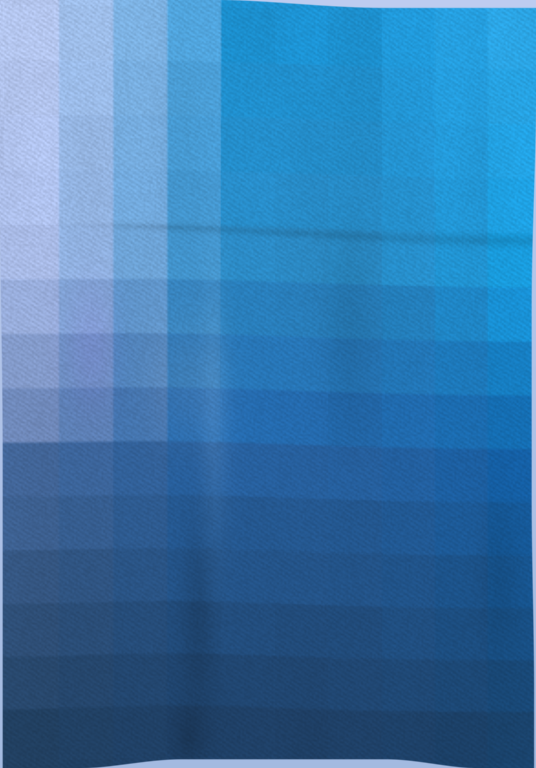
A Shadertoy shader for this texture:

```glsl
// Blue twill cloth printed with a grid of shaded cells, pale at upper left and navy at the foot.

float hash(vec2 p) {
    p = fract(p * vec2(0.1031, 0.1137));
    p += dot(p, p.yx + 33.33);
    return fract((p.x + p.y) * p.x * 7.31);
}

float noise(vec2 p) {
    vec2 i = floor(p), f = fract(p);
    f = f * f * (3.0 - 2.0 * f);
    return mix(mix(hash(i), hash(i + vec2(1, 0)), f.x),
               mix(hash(i + vec2(0, 1)), hash(i + vec2(1, 1)), f.x), f.y);
}

// Integer cell index with a softened step between neighbours
float cellIndex(float x, float soft) {
    float edge = floor(x + 0.5);
    return edge - 1.0 + smoothstep(-soft, soft, x - edge);
}

// Vertical colour ramp with keys at rows 0, 4, 7, 8 and 13
vec3 ramp(float row, vec3 a, vec3 b, vec3 c, vec3 d, vec3 e) {
    vec3 col = mix(a, b, clamp(row / 4.0, 0.0, 1.0));
    col = mix(col, c, clamp((row - 4.0) / 3.0, 0.0, 1.0));
    col = mix(col, d, clamp(row - 7.0, 0.0, 1.0));
    return mix(col, e, clamp((row - 8.0) / 5.0, 0.0, 1.0));
}

// Soft elliptical spot
float spot(vec2 p, vec2 center, vec2 size) {
    vec2 d = (p - center) / size;
    return exp(-dot(d, d));
}

vec3 gridColor(float column, float row) {
    vec3 left = ramp(row, vec3(0.71, 0.78, 0.94), vec3(0.66, 0.73, 0.90),
                     vec3(0.43, 0.53, 0.72), vec3(0.26, 0.40, 0.60), vec3(0.13, 0.25, 0.38));
    vec3 middle = ramp(row, vec3(0.11, 0.57, 0.82), vec3(0.17, 0.54, 0.77),
                       vec3(0.14, 0.41, 0.67), vec3(0.15, 0.37, 0.61), vec3(0.12, 0.25, 0.40));
    vec3 right = ramp(row, vec3(0.17, 0.65, 0.90), vec3(0.10, 0.62, 0.88),
                      vec3(0.08, 0.43, 0.70), vec3(0.08, 0.37, 0.64), vec3(0.10, 0.26, 0.42));
    float pale = clamp(1.0 - 0.1 * column - 0.04 * column * column
                       - 0.014 * row * column, 0.0, 1.0);
    float bright = clamp((column - 5.0) / 4.0, 0.0, 1.0);
    return mix(mix(middle, right, bright * bright), left, pale);
}

void mainImage(out vec4 fragColor, in vec2 fragCoord) {
    vec2 p = fragCoord / iResolution.xy;
    p.y = 1.0 - p.y;
    float pixel = 1.0 / iResolution.y;
    float aspect = iResolution.x / iResolution.y;

    // Grid bent by the sag of the cloth
    float sag = 0.17 * smoothstep(0.2, 1.0, p.x) * (1.0 - p.y * p.y);
    float lift = 0.12 * p.y * p.y * spot(p, vec2(0.34, p.y), vec2(0.25, 1.0));
    float x = 10.0 * p.x - 0.08 - 0.2 * p.x * (1.0 - p.x);
    float y = 14.0 * p.y - 0.1 + 0.2 * pow(p.y, 4.0) - sag + lift;
    float column = clamp(cellIndex(x, 0.02 + 10.0 * pixel), 0.0, 9.0);
    float row = clamp(cellIndex(y, 0.025 + 10.0 * pixel), 0.0, 13.0);
    vec3 col = gridColor(column, row);

    // Small tint differences between cells
    col *= 1.0 + 0.035 * (hash(floor(vec2(x, y)) + 17.0) - 0.5);

    // Crease running across the upper part
    float creaseY = 0.293 + 0.021 * smoothstep(0.1, 1.0, p.x);
    float creaseWidth = mix(0.003, 0.008, p.x);
    float crease = exp(-pow((p.y - creaseY) / creaseWidth, 2.0)) * smoothstep(0.08, 0.35, p.x);
    col *= 1.0 - 0.10 * crease;

    // Soft folds: a light upright streak and darker hollows
    float streak = spot(p, vec2(0.40, 0.53), vec2(0.025, 0.17));
    float sheen = spot(p, vec2(0.35, 0.50), vec2(0.07, 0.08));
    col += vec3(0.06, 0.05, 0.04) * streak + vec3(0.06, 0.03, 0.01) * sheen;
    float hollow = spot(p, vec2(0.37, 0.80), vec2(0.03, 0.12))
                 + spot(p, vec2(0.35, 0.96), vec2(0.03, 0.04))
                 + 0.6 * spot(p, vec2(0.65, 0.42), vec2(0.05, 0.12))
                 + 0.7 * spot(p, vec2(0.93, 0.76), vec2(0.04, 0.10));
    col *= 1.0 - 0.13 * hollow;
    col += vec3(0.03, -0.01, 0.03) * spot(p, vec2(0.17, 0.45), vec2(0.05, 0.08));
    col *= 0.98 + 0.04 * noise(p * vec2(12.0, 5.0) + 3.0);

    // Diagonal twill and thread grain
    vec2 cloth = vec2(p.x * aspect, p.y);
    float twill = sin(6.2832 * 150.0 * (cloth.y - 0.65 * cloth.x)
                      + 2.0 * noise(cloth * 60.0));
    float grain = noise(cloth * 420.0) - 0.5;
    col *= 1.0 + 0.028 * twill + 0.08 * grain;

    // Pale backing showing past the cloth's uneven rim
    float top = p.y - 0.011 * smoothstep(0.38, 0.72, p.x);
    float foot = 1.0 - 0.012 * smoothstep(0.14, 0.34, p.x)
                     * (1.0 - smoothstep(0.72, 0.90, p.x)) - p.y;
    float leftRim = p.x - 0.006 * smoothstep(0.2, 0.6, p.y);
    float rightRim = 1.0 - 0.009 * smoothstep(0.1, 0.4, p.y)
                         * (1.0 - 0.5 * smoothstep(0.65, 0.9, p.y)) - p.x;
    float inside = min(min(top, foot), min(leftRim, rightRim) * aspect);
    vec3 backing = mix(vec3(0.74, 0.80, 0.94), vec3(0.64, 0.73, 0.88), p.y);
    col = mix(backing, col, smoothstep(-pixel, pixel, inside + 0.5 * pixel));

    fragColor = vec4(clamp(col, 0.0, 1.0), 1.0);
}
```
